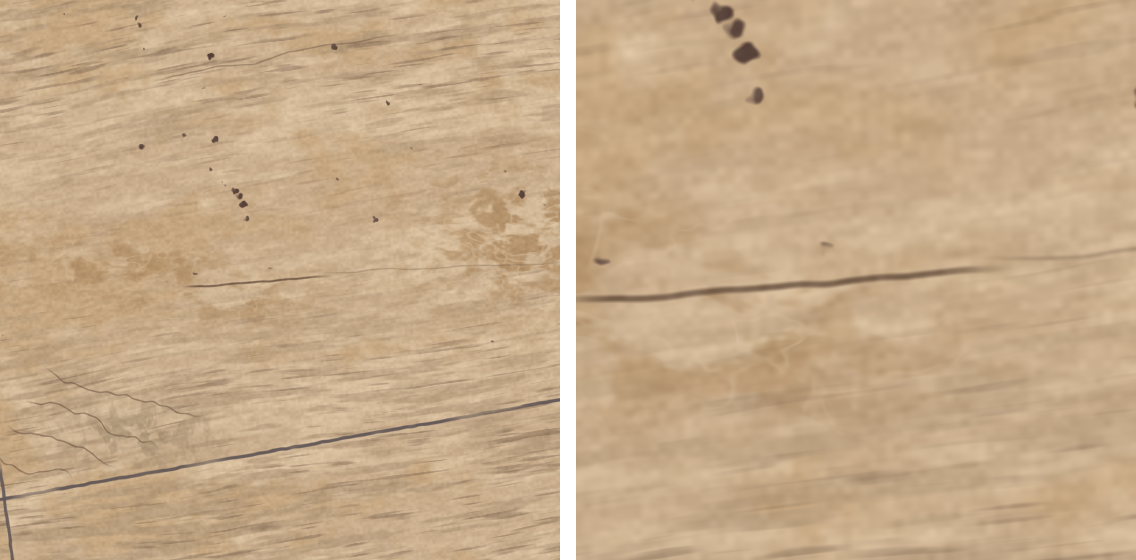
Left, the full canvas; right, a detail of the centre.
A three.js fragment shader for this texture:

```glsl
// Pale oak floor planks: slanted stretched noise makes the grain, warped noise
// the knotty patches; specks, wandering cracks and dark board joints lie on top.
// All lengths are fractions of the canvas.
varying vec2 vUv;

const vec3 BASE = vec3(0.79, 0.68, 0.55);
const vec3 LIGHT = vec3(0.845, 0.745, 0.615);
const vec3 WARM = vec3(0.765, 0.64, 0.485);
const vec3 GREY = vec3(0.69, 0.59, 0.47);
const vec3 KNOT = vec3(0.67, 0.53, 0.37);
const vec3 CRACK = vec3(0.42, 0.33, 0.26);
const vec3 SPECK = vec3(0.30, 0.22, 0.20);
const vec3 JOINT = vec3(0.38, 0.34, 0.34);
const float GRAIN_ANGLE = 0.155;
const float JOINT_HEIGHT = 0.108;
const float JOINT_SLOPE = 0.178;
const float JOINT_WIDTH = 0.0024;
const float EDGE = 0.002;
const int SPECKS = 30;

float hash(vec2 p) {
  vec3 q = fract(p.xyx * 0.1031);
  q += dot(q, q.yzx + 33.33);
  return fract((q.x + q.y) * q.z);
}

float noise(vec2 p) {
  vec2 i = floor(p), f = fract(p);
  f = f * f * (3.0 - 2.0 * f);
  return mix(mix(hash(i), hash(i + vec2(1.0, 0.0)), f.x),
             mix(hash(i + vec2(0.0, 1.0)), hash(i + 1.0), f.x), f.y);
}

float fbm(vec2 p) {
  return (noise(p) * 4.0 + noise(p * 2.03 + 17.0) * 2.0 + noise(p * 4.1 + 41.0)) / 7.0;
}

// Soft elliptical mask
float patchMask(vec2 p, vec2 center, vec2 radius) {
  vec2 d = (p - center) / radius;
  return exp(-dot(d, d));
}

// Antialiased band around a zero distance
float band(float d, float halfWidth) {
  return 1.0 - smoothstep(halfWidth - EDGE * 0.5, halfWidth + EDGE, abs(d));
}

// Tapered line from a to b that wanders sideways
float crack(vec2 p, vec2 a, vec2 b, float halfWidth, float wander) {
  float len = length(b - a);
  vec2 dir = (b - a) / len;
  float along = dot(p - a, dir);
  float side = dot(p - a, vec2(-dir.y, dir.x));
  side -= wander * (fbm(vec2(along * 15.0, a.y * 90.0)) - 0.5);
  float t = along / len;
  float taper = smoothstep(0.0, 0.12, t) * (1.0 - smoothstep(0.8, 1.0, t));
  return taper * band(side, halfWidth);
}

void main() {
  vec2 p = vUv;
  float jointDist = (p.y - JOINT_HEIGHT - JOINT_SLOPE * p.x) * cos(GRAIN_ANGLE);
  float lower = 1.0 - step(0.0, jointDist);
  float endDist = p.x - 0.023 + 0.14 * p.y;

  // Grain coordinates: x along the fibres, y across, gently bent
  float c = cos(GRAIN_ANGLE), s = sin(GRAIN_ANGLE);
  vec2 g = vec2(c * p.x + s * p.y, c * p.y - s * p.x);
  g.y += 0.03 * (noise(p * vec2(2.5, 4.0)) - 0.5) + 0.002 * noise(p * 20.0);
  g += lower * vec2(5.3, 2.7) + lower * step(endDist, 0.0) * 3.1;

  // Smooth heart of the upper board, coarser fibres elsewhere
  float heart = patchMask(p, vec2(0.45, 0.57), vec2(0.8, 0.17)) * (1.0 - lower);
  float fibre = 1.0 - 0.85 * heart;
  float coarse = max(lower, patchMask(p, vec2(0.78, 0.37), vec2(0.5, 0.09)));

  // Broad tones, cloudy middle tones and fibres
  float broad = fbm(g * vec2(3.0, 9.0));
  float streak = fbm(g * vec2(9.0, 80.0) + 9.0);
  float cloud = fbm(g * vec2(22.0, 50.0) + 5.0);
  float tone = 0.4 * broad + 0.3 * streak + 0.3 * cloud;
  vec3 wood = mix(BASE, LIGHT, smoothstep(0.41, 0.64, tone));
  float warmth = 0.7 * fbm(g * vec2(4.0, 11.0) + 23.0) + 0.3 * fbm(p * 24.0 + 3.0);
  warmth += 0.15 * patchMask(p, vec2(0.0, 1.0), vec2(0.35, 0.2)) + 0.03 * heart;
  wood = mix(wood, WARM, 0.8 * smoothstep(0.5, 0.68, warmth));
  float dull = fbm(g * vec2(10.0, 85.0) + 57.0) + 0.06 * coarse;
  wood = mix(wood, GREY, 0.65 * fibre * smoothstep(0.52, 0.76, dull));

  // Hair-thin pores, bunched in loose groups
  vec2 pore = g * vec2(14.0, 150.0) + 71.0;
  float scratch = 0.62 * noise(pore) + 0.38 * noise(pore * vec2(1.7, 2.1));
  scratch += 0.25 * (fbm(g * vec2(4.0, 16.0) + 13.0) - 0.5) + 0.05 * coarse;
  wood = mix(wood, CRACK, 0.36 * fibre * smoothstep(0.66, 0.9, scratch));

  // Knotty patches with flaky blotches and pale veins
  vec2 w = p + 0.02 * vec2(noise(p * 24.0), noise(p * 24.0 + 50.0));
  float flakes = fbm(w * vec2(32.0, 58.0));
  float veins = 1.0 - smoothstep(0.0, 0.06, abs(fbm(w * vec2(24.0, 38.0) + 8.0) - 0.5));
  float knots = 1.2 * patchMask(p, vec2(0.93, 0.58), vec2(0.18, 0.13))
              + 0.85 * patchMask(p, vec2(0.2, 0.53), vec2(0.19, 0.06))
              + 0.75 * patchMask(p, vec2(0.41, 0.46), vec2(0.16, 0.05));
  knots = min(knots, 1.0) * (1.0 - lower);
  wood = mix(wood, KNOT, 0.75 * knots * smoothstep(0.4, 0.66, flakes));
  wood = mix(wood, LIGHT, 0.45 * knots * veins);
  float stain = patchMask(p, vec2(0.24, 0.22), vec2(0.15, 0.07)) * (1.0 - lower);
  float crinkle = fbm(w * vec2(60.0, 34.0) + 33.0);
  wood = mix(wood, GREY * 0.92, stain * (0.2 + 0.55 * smoothstep(0.45, 0.65, crinkle)));

  // Cracks: one long split, faint grain splits, a wandering family at lower left
  float cracks = crack(p, vec2(0.32, 0.486), vec2(0.6, 0.508), 0.0013, 0.008);
  cracks += 0.35 * crack(p, vec2(0.56, 0.512), vec2(1.05, 0.535), 0.0007, 0.01);
  cracks += 0.55 * crack(p, vec2(0.26, 0.855), vec2(0.75, 0.945), 0.0008, 0.015);
  for (int i = 0; i < 4; i++) {
    float k = float(i);
    vec2 start = vec2(-0.02 + 0.03 * k, 0.19 + 0.05 * k);
    cracks += 0.7 * crack(p, start, start + vec2(0.15 + 0.055 * k, -0.055 - 0.01 * k), 0.0008, 0.06);
  }
  wood = mix(wood, CRACK, 0.85 * min(cracks, 1.0));

  // Scattered specks; the first few form a diagonal cluster
  vec2 ragged = p + 0.006 * (vec2(noise(p * 150.0), noise(p * 150.0 + 31.0)) - 0.5);
  for (int i = 0; i < SPECKS; i++) {
    float k = float(i);
    vec2 h = vec2(hash(vec2(k, 3.7)), hash(vec2(k, 11.2)));
    float size = hash(vec2(k, 23.9));
    vec2 spot = vec2(h.x, 0.3 + 0.68 * h.y);
    if (i < 6) spot = vec2(0.38, 0.69) + k * vec2(0.012, -0.011) + 0.012 * (h - 0.5);
    float radius = 0.0018 + 0.004 * size * size * size;
    float blot = 1.0 - smoothstep(radius - EDGE, radius + EDGE, length(ragged - spot));
    wood = mix(wood, SPECK, blot * (0.35 + 0.55 * size));
  }

  // Fine surface tooth
  wood += 0.045 * (noise(p * 200.0) - 0.5) + 0.05 * (noise(g * vec2(70.0, 190.0)) - 0.5);

  // Board joints, worn in places, with a pale lip
  float wear = smoothstep(0.25, 0.6, fbm(vec2(p.x * 16.0, 4.0)));
  float rough = 0.002 * (noise(p * 80.0) - 0.5);
  wood = mix(wood, LIGHT, 0.35 * band(jointDist + 0.006, 0.002));
  wood = mix(wood, JOINT, (0.5 + 0.45 * wear) * band(jointDist + rough, JOINT_WIDTH));
  float endJoint = band(endDist + rough, JOINT_WIDTH) * (1.0 - smoothstep(0.15, 0.18, p.y));
  wood = mix(wood, JOINT, 0.9 * endJoint);

  gl_FragColor = vec4(wood, 1.0);
}
```
